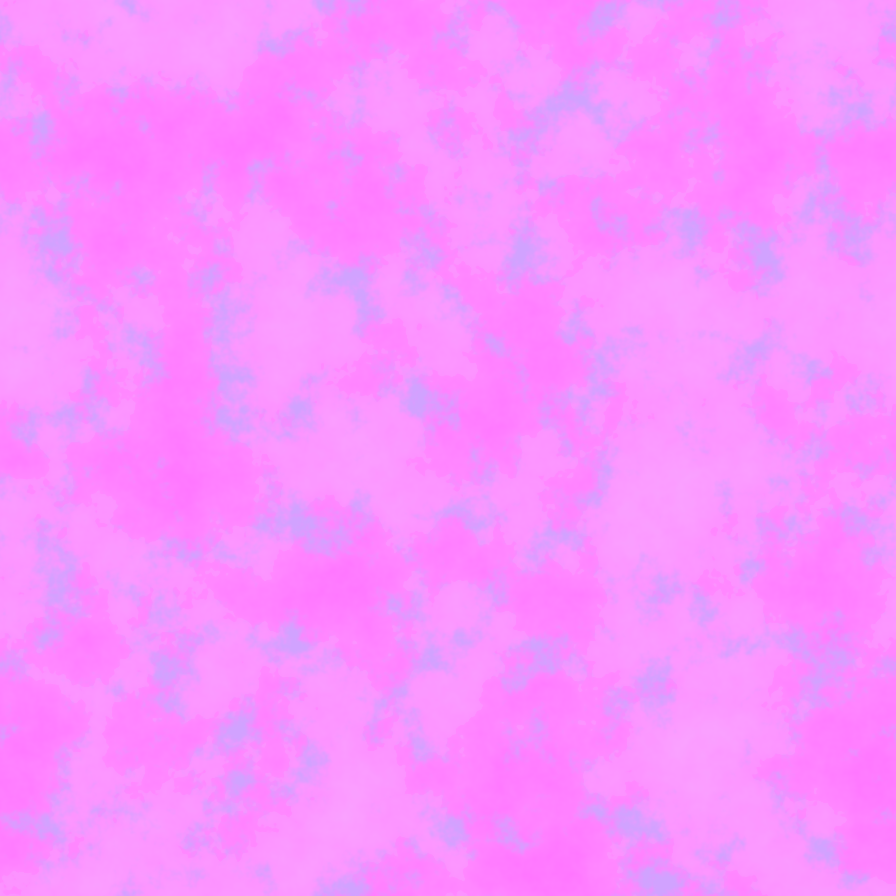
Give the GLSL for this texture, as a Shadertoy shader.

```glsl
#define CLOUD_CELLS 5.0
#define CLOUD_OCTAVES 6
#define HAZE_CELLS 15.0
#define HAZE_OCTAVES 5
#define GAIN 0.67
#define EDGE_WIDTH 0.018
#define HAZE_FALLOFF 1.0
#define HAZE_START -0.25
#define HAZE_FULL 0.75
#define DEEP_PINK vec3(1.0, 0.535, 1.0)
#define PALE_PINK vec3(0.99, 0.572, 1.0)
#define LAVENDER vec3(0.82, 0.635, 1.0)

// Unit gradient from an integer hash of a lattice point
vec2 gradientAt(vec2 cell, float seed) {
    uvec3 k = uvec3(cell, seed);
    uint h = k.x * 374761393u + k.y * 668265263u + k.z * 1274126177u;
    h = (h ^ (h >> 15u)) * 2246822519u;
    h = (h ^ (h >> 13u)) * 3266489917u;
    h ^= h >> 16u;
    float angle = 6.28319 * float(h & 65535u) / 65536.0;
    return vec2(cos(angle), sin(angle));
}

float cornerValue(vec2 cell, vec2 corner, vec2 f, float period, float seed) {
    return dot(gradientAt(mod(cell + corner, period), seed), f - corner);
}

// Gradient noise that wraps after a whole number of cells
float wrappedNoise(vec2 p, float period, float seed) {
    vec2 cell = floor(p);
    vec2 f = p - cell;
    vec2 w = f * f * f * (f * (f * 6.0 - 15.0) + 10.0);
    float bottom = mix(cornerValue(cell, vec2(0, 0), f, period, seed),
                       cornerValue(cell, vec2(1, 0), f, period, seed), w.x);
    float top = mix(cornerValue(cell, vec2(0, 1), f, period, seed),
                    cornerValue(cell, vec2(1, 1), f, period, seed), w.x);
    return mix(bottom, top, w.y);
}

// Octaves are shifted so that their lattices do not line up
float fractalNoise(vec2 uv, float cells, int octaves, float seed) {
    float sum = 0.0;
    float amplitude = 1.0;
    for (int i = 0; i < octaves; i++) {
        float octave = float(i);
        vec2 shift = fract(vec2(0.618, 0.382) * (octave + 1.0) + 0.17 * octave * octave);
        sum += amplitude * wrappedNoise(uv * cells + shift, cells, seed + octave);
        cells *= 2.0;
        amplitude *= GAIN;
    }
    return sum;
}

void mainImage(out vec4 fragColor, in vec2 fragCoord) {
    vec2 uv = fragCoord / iResolution.xy;
    float cloud = fractalNoise(uv, CLOUD_CELLS, CLOUD_OCTAVES, 3.0);
    float haze = fractalNoise(uv, HAZE_CELLS, HAZE_OCTAVES, 41.0);

    // Two pinks, each shaded by cloud depth, meeting at a crisp ragged edge
    vec3 deep = DEEP_PINK + vec3(0.0, 0.075, 0.0) * cloud;
    vec3 pale = PALE_PINK + vec3(-0.01, 0.06, 0.0) * cloud;
    vec3 color = mix(deep, pale, smoothstep(-EDGE_WIDTH, EDGE_WIDTH, cloud));

    // Faint lavender patches gather along the cloud edges
    float patchiness = haze - HAZE_FALLOFF * abs(cloud);
    color = mix(color, LAVENDER, smoothstep(HAZE_START, HAZE_FULL, patchiness));

    fragColor = vec4(clamp(color, 0.0, 1.0), 1.0);
}
```
